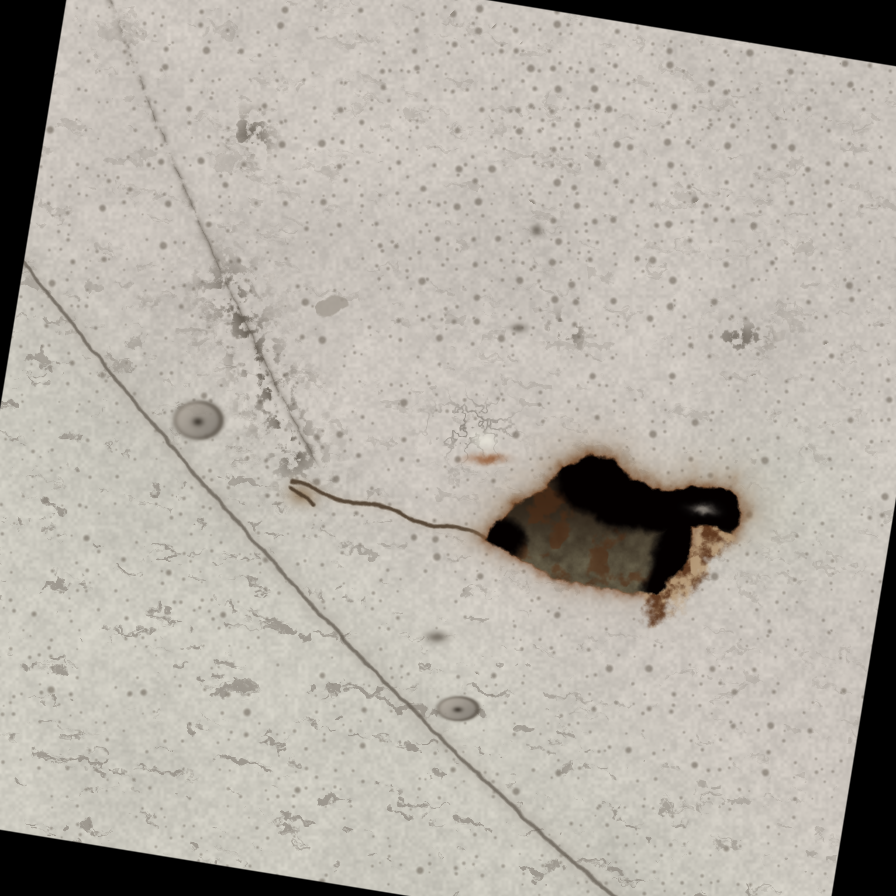
A WebGL 2 fragment shader for this texture:

```glsl
#version 300 es
precision highp float;
// A tilted, weathered pale metal plate on black, with a rusted hole, crack,
// seams and rivets. Distance functions and curves place the damage; hashed
// noise and a jittered grid add stains, grain and pits.
uniform vec2 u_resolution;
out vec4 fragColor;

const vec2 CENTER = vec2(.4145, .5735), HALF_SIZE = vec2(.5015, .5005), AXIS = vec2(.987, -.16);
const vec3 PAINT = vec3(.8, .775, .745), PALE = vec3(.8, .79, .75), STAIN = vec3(.62, .59, .55);
const vec3 GRIME = vec3(.36, .33, .29), TAN = vec3(.56, .47, .36), RUST = vec3(.45, .25, .12);
const vec3 UMBER = vec3(.17, .13, .09), INNER = vec3(.4, .37, .29), VOID = vec3(.01, 0, 0);
const float GRAIN = .075, PIT_DENSITY = .55;
const vec2 HOLE[16] = vec2[](vec2(.54,.398), vec2(.573,.435), vec2(.609,.454),
  vec2(.628,.479), vec2(.658,.49), vec2(.682,.487), vec2(.707,.464), vec2(.74,.452),
  vec2(.775,.458), vec2(.814,.453), vec2(.829,.427), vec2(.815,.405), vec2(.773,.414),
  vec2(.763,.368), vec2(.733,.335), vec2(.638,.348));

float hash(vec2 p) {
  vec3 q = fract(p.xyx * .1031);
  q += dot(q, q.yzx + 33.33);
  return fract((q.x + q.y) * q.z);
}
float noise(vec2 p) {
  vec2 i = floor(p), f = fract(p);
  f *= f * (3. - 2. * f);
  return mix(mix(hash(i), hash(i + vec2(1, 0)), f.x),
    mix(hash(i + vec2(0, 1)), hash(i + 1.), f.x), f.y);
}
float fbm(vec2 p) {
  float sum = 0., amp = .533;
  for (int i = 0; i < 4; i++) { sum += amp * noise(p); p = p * 2.03 + 17.3; amp *= .5; }
  return sum;
}
float segment(vec2 p, vec2 a, vec2 b) {
  vec2 e = b - a;
  return length(p - a - e * clamp(dot(p - a, e) / dot(e, e), 0., 1.));
}
float holeDistance(vec2 p) {
  float d = 1., side = 1.;
  for (int i = 0; i < 16; i++) {
    vec2 a = HOLE[i], b = HOLE[(i + 1) % 16], e = b - a;
    d = min(d, segment(p, a, b));
    if ((a.y > p.y) != (b.y > p.y) && p.x < e.x * (p.y - a.y) / e.y + a.x) side = -side;
  }
  return d * side;
}
// 1 below the near edge, 0 beyond the far edge
float fade(float near, float far, float d) { return 1. - smoothstep(near, far, d); }
float spot(vec2 p, float x, float y, float rx, float ry) {
  vec2 q = (p - vec2(x, y)) / vec2(rx, ry);
  return exp(-dot(q, q));
}
// Round pits, one per chosen cell of a jittered grid
float pits(vec2 p, float cells, float density, float aa) {
  p *= cells;
  vec2 id = floor(p), c = id + .25 + .5 * vec2(hash(id + 31.7), hash(id + 73.9));
  float r = mix(.06, .19, hash(id + 5.1)), edge = aa * cells + .05;
  return fade(r - edge, r + edge, length(p - c)) * step(hash(id + 11.3), density);
}
// Domed rivet: grey disc, shaded rim, dark centre
vec3 rivet(vec3 col, vec2 q) {
  float d = length(q), rim = (d - .93) * 7.;
  col = mix(col, STAIN * (.94 - .14 * q.x + .1 * q.y), .85 * fade(.85, 1.05, d));
  col = mix(col, GRIME, exp(-rim * rim) * (.35 + .4 * smoothstep(-.5, 1., q.x)));
  return mix(col, GRIME * .8, spot(q, 0., -.08, .22, .22));
}

void main() {
  vec2 p = gl_FragCoord.xy / u_resolution;
  float aa = 1. / u_resolution.y;
  vec2 plate = vec2(dot(p, AXIS), dot(p, vec2(-AXIS.y, AXIS.x)));
  vec2 wobble = vec2(fbm(p * 70.), fbm(p * 70. + 40.)) - .5, w = p + wobble * .012;
  float fleck = fbm(p * 85.), lower = fade(.55, .85, p.x * .75 + p.y);

  // Paint and grain
  vec3 col = mix(PAINT, PALE, max(lower, spot(p, .87, .44, .11, .09)));
  col *= .985 + .09 * (fbm(p * 7.) + fleck - 1.) + GRAIN * (noise(p * 260.) - .5);

  // Pits above, slanted flakes below
  float crowd = spot(p, .7, .87, .25, .2);
  float pit = pits(p, 46., PIT_DENSITY * (.3 + .7 * crowd) * (1. - .75 * lower), aa);
  pit = max(pit, .8 * pits(p + .37, 95., .16 + .2 * crowd, aa));
  col = mix(col, GRIME * 1.15, .55 * pit);
  float flake = smoothstep(.66, .78, fbm(plate * vec2(38, 90) + wobble * 2.));
  col = mix(col, STAIN * .88, flake * (.25 + .45 * lower));

  // Bowed seam, scratch and smear
  vec2 s = p + wobble * .005;
  float x = s.x - .033, y = s.y - .993;
  float seam = abs(s.y - .698 + 1.191 * x - .332 * x * (x - .293)) * .67;
  float scratch = abs(s.x - .126 + .394 * y - .174 * y * (y + .208));
  col = mix(col, STAIN, .45 * exp(-seam / .007));
  col = mix(col, GRIME, .68 * fade(.0005, .0023 + aa, seam));
  col = mix(col, GRIME, .65 * exp(-scratch / .003) * smoothstep(.3, .65, fleck) * smoothstep(.47, .5, p.y));
  float smear = exp(-segment(p, vec2(.255, .68), vec2(.33, .49)) / .023);
  col = mix(col, GRIME, .85 * smear * smoothstep(.48, .68, fbm(p * 110.)));

  // Marks, chips and rivets
  float mark = spot(p, .579, .634, .008, .005) + spot(p, .599, .743, .006, .006) + spot(p, .488, .289, .012, .006);
  float scuff = spot(p, .28, .85, .025, .025) + spot(p, .827, .622, .035, .018) + spot(p, .632, .63, .024, .02);
  col = mix(col, GRIME, .7 * min(mark + scuff * smoothstep(.5, .65, fleck), 1.));
  col = mix(col, STAIN, .75 * fade(.006, .009, segment(w, vec2(.36, .655), vec2(.381, .662))));
  float crease = fade(0., .06, abs(fbm(p * 55.) - .5));
  col = mix(col, STAIN * .8, .8 * crease * spot(p, .526, .522, .045, .032));
  col = mix(col, RUST * 1.2, .8 * spot(w, .543, .487, .019, .005));
  col = mix(col, PALE * 1.13, .85 * spot(w, .541, .507, .014, .012));
  col = rivet(col, (p - vec2(.221, .531)) / vec2(.028, .022));
  col = rivet(col, (p - vec2(.511, .209)) / vec2(.024, .014));

  // Wavy crack, then rust round the hole
  vec2 c = s + vec2(0, .004 * sin(p.x * 70.));
  float crack = min(segment(c, vec2(.326, .46), vec2(.545, .399)), segment(s, vec2(.325, .456), vec2(.35, .437)));
  col = mix(col, TAN, .7 * spot(p, .337, .447, .016, .011) + .25 * exp(-crack / .004));
  col = mix(col, UMBER * 1.6, .85 * fade(.0006, .0026 + aa, crack));
  float hole = holeDistance(w), outer = max(hole, 0.);
  col = mix(col, TAN, exp(-outer / .016) * (.25 + .55 * smoothstep(.36, .43, p.y)) * (.5 + fleck));
  col = mix(col, RUST, exp(-outer / .005) * (.4 + .6 * fleck));
  float rust = segment(p + wobble * .035, vec2(.795, .402), vec2(.734, .325));
  col = mix(col, mix(RUST * .75, TAN * 1.25, smoothstep(.35, .7, fleck)), .9 * fade(.01, .026, rust));

  // Hole: mottled inner sheet, black gaps above and right
  float gap = min(segment(w, vec2(.655, .465), vec2(.69, .45)) - .029,
    segment(w, vec2(.69, .437), vec2(.81, .435)) - .024);
  gap = min(gap, segment(w, vec2(.762, .42), vec2(.738, .342)) - .015);
  gap = min(gap, length(w - vec2(.563, .399)) - .018);
  vec3 inner = mix(UMBER, INNER, fade(.36, .45, p.y) * (.35 + .9 * fleck));
  inner = mix(inner, RUST * .7, .6 * smoothstep(.55, .7, fbm(p * 45.)));
  inner = mix(VOID, inner, smoothstep(-.002, .012, gap));
  inner = mix(inner, STAIN, .8 * spot(w, .784, .431, .012, .005));
  col = mix(col, inner, fade(-.001 - aa, .001 + aa, hole));

  // Plate outline
  vec2 margin = abs(plate - CENTER) - HALF_SIZE;
  col *= fade(-aa, aa, max(margin.x, margin.y));
  fragColor = vec4(clamp(col, 0., 1.), 1);
}
```
